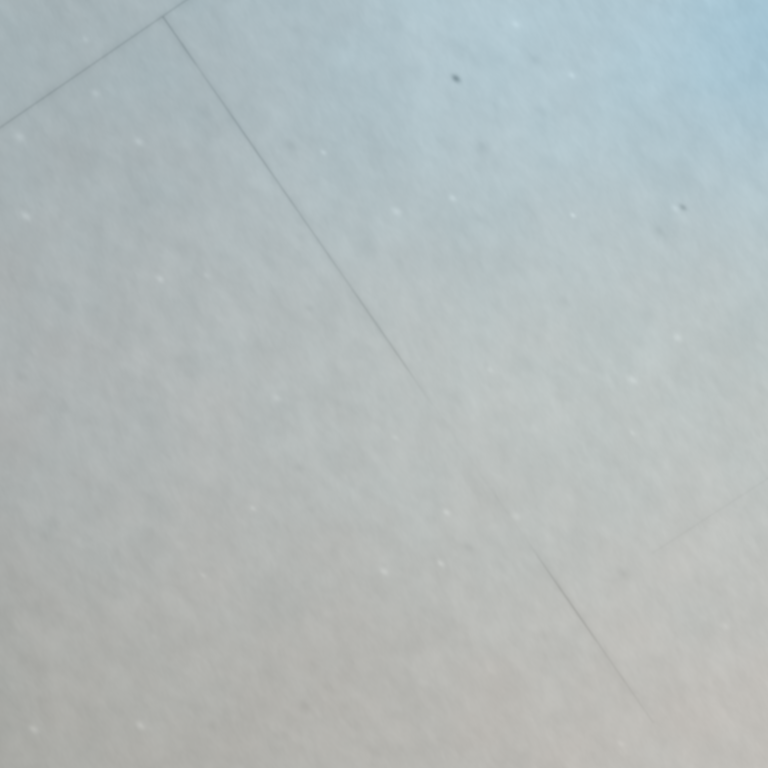
This texture is drawn by a three.js fragment shader. Its source:

```glsl
// Softly lit pale stone floor, slightly out of focus: a cool-to-warm light gradient,
// faint slanted grain from stretched value noise, thin tile joints,
// and a sparse scatter of pale flecks and dark specks.
varying vec2 vUv;

float hash(vec2 p) {
  return fract(sin(dot(p, vec2(127.1, 311.7))) * 43758.5453);
}

float valueNoise(vec2 p) {
  vec2 i = floor(p), f = fract(p);
  f = f * f * f * (f * (f * 6.0 - 15.0) + 10.0);
  return mix(mix(hash(i), hash(i + vec2(1.0, 0.0)), f.x),
             mix(hash(i + vec2(0.0, 1.0)), hash(i + 1.0), f.x), f.y);
}

// Octaves of noise, centred on zero, each turned to hide the lattice
float grain(vec2 p) {
  float sum = 0.0, amplitude = 0.5;
  for (int i = 0; i < 4; i++) {
    sum += amplitude * (valueNoise(p) - 0.5);
    p = mat2(0.96, 0.28, -0.28, 0.96) * p * 1.9 + 17.3;
    amplitude *= 0.62;
  }
  return sum;
}

float segmentDistance(vec2 p, vec2 a, vec2 b) {
  vec2 ab = b - a;
  return length(p - a - ab * clamp(dot(p - a, ab) / dot(ab, ab), 0.0, 1.0));
}

// Thin core with a blurred shoulder
float joint(vec2 p, vec2 a, vec2 b) {
  float d = segmentDistance(p, a, b);
  return 0.7 * exp(-d * d / 0.000004) + 0.3 * exp(-d * d / 0.00004);
}

// One soft spot per chosen cell, kept inside its cell
float spots(vec2 p, float cells, float share, float radius, float seed) {
  vec2 id = floor(p * cells) + seed;
  vec2 centre = 0.25 + 0.5 * vec2(hash(id + 3.1), hash(id + 7.7));
  vec2 d = (fract(p * cells) - centre) / cells;
  d.x += 0.4 * d.y;
  float size = radius * mix(0.7, 1.2, hash(id + 5.3));
  float strength = mix(0.4, 1.0, hash(id + 9.2));
  return step(1.0 - share, hash(id)) * strength * exp(-dot(d, d) / (size * size));
}

void main() {
  // Light: warm grey below, neutral middle, cool blue in the upper right
  vec3 low = mix(vec3(0.665, 0.668, 0.65), vec3(0.76, 0.75, 0.73), vUv.x);
  vec3 middle = mix(vec3(0.68, 0.70, 0.70), vec3(0.735, 0.765, 0.76), smoothstep(0.0, 0.8, vUv.x));
  vec3 high = mix(vec3(0.645, 0.695, 0.71), vec3(0.70, 0.785, 0.82), smoothstep(0.0, 0.75, vUv.x));
  vec3 color = mix(low, middle, smoothstep(0.0, 0.55, vUv.y));
  color = mix(color, high, smoothstep(0.45, 1.0, vUv.y));
  float cornerDistance = length(vUv - vec2(1.04, 0.95));
  color += vec3(-0.05, -0.012, 0.012) * exp(-cornerDistance * cornerDistance / 0.035);

  // Grain: broad clouds, mottling and fine streaks along the long joint
  vec2 along = vec2(0.57, -0.82);
  vec2 slanted = vec2(dot(vUv, along), dot(vUv, vec2(0.82, 0.57)));
  float clouds = grain(vUv * 6.0 + 4.0);
  float mottle = grain(slanted * vec2(24.0, 36.0) + 31.0);
  float streaks = grain(slanted * vec2(50.0, 95.0) + 73.0);
  color += 0.022 * clouds + 0.036 * mottle + 0.028 * streaks;
  color += vec3(0.012, -0.002, -0.006) * grain(vUv * 11.0 + 57.0);

  // Joints: one long and partly worn away, two short across it
  float worn = 1.0 - 0.85 * smoothstep(0.50, 0.57, vUv.x) * (1.0 - smoothstep(0.68, 0.74, vUv.x));
  worn *= 0.65 + 0.7 * valueNoise(slanted * vec2(22.0, 3.0));
  worn *= 1.0 - 0.5 * smoothstep(0.74, 0.85, vUv.x);
  float joints = worn * joint(vUv, vec2(0.213, 0.977), vec2(0.85, 0.06));
  joints += 0.9 * joint(vUv, vec2(-0.02, 0.82), vec2(0.25, 1.005));
  joints += 0.25 * joint(vUv, vec2(0.85, 0.28), vec2(1.02, 0.39));
  color -= 0.06 * joints;

  // Scatter: small pale flecks, dim smudges and rare dark specks
  color += 0.06 * spots(vUv, 13.0, 0.13, 0.005, 2.0);
  color -= 0.035 * spots(vUv, 9.0, 0.22, 0.008, 41.0);
  color -= 0.22 * spots(vUv, 6.0, 0.07, 0.0045, 88.0);

  gl_FragColor = vec4(color, 1.0);
}
```
